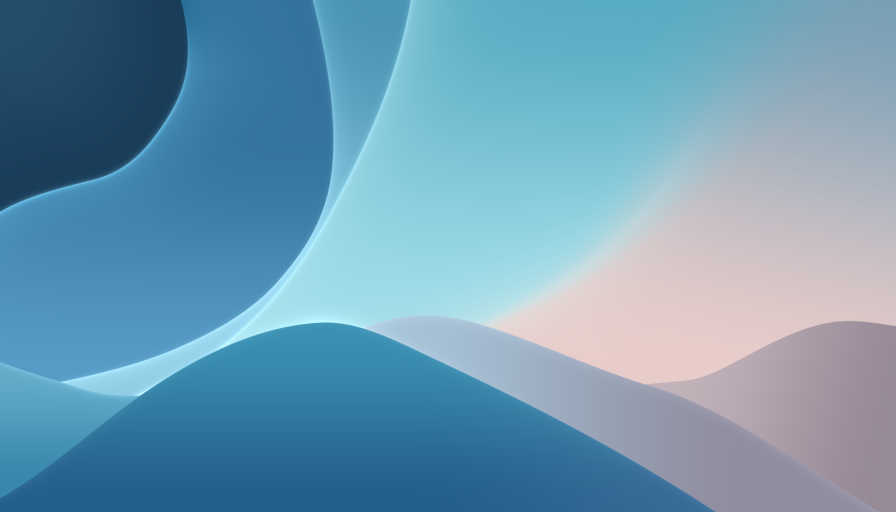
Write a WebGL 1 fragment shader that draws this background.

```glsl
precision highp float;
// Flowing folds of blue silk sweep over a teal and rose sky, above soft hills.
// Every outline is a smooth cubic path: the folds run along a diagonal axis,
// the hills along x. Each layer is shaded by its distance to these outlines.

uniform vec2 u_resolution;

// Signed distance from (t, v) to a cubic path with straight ends;
// nodes hold position, value, slope.
float path(float t, float v, vec3 a, vec3 b, vec3 c, vec3 d, vec3 e) {
  vec3 m = t < b.x ? a : t < c.x ? b : t < d.x ? c : d;
  vec3 n = t < b.x ? b : t < c.x ? c : t < d.x ? d : e;
  float w = n.x - m.x;
  float s = clamp((t - m.x) / w, 0.0, 1.0);
  float rise = n.y - m.y;
  float p = m.z * w - rise;
  float q = rise - n.z * w;
  float value = m.y + rise * s + s * (1.0 - s) * (p * (1.0 - s) + q * s);
  float slope = (rise + p * (1.0 - s) * (1.0 - 3.0 * s) + q * s * (2.0 - 3.0 * s)) / w;
  value += slope * (t - m.x - s * w);
  return (v - value) / sqrt(1.0 + slope * slope);
}

// Smooth coverage of the side where d is positive.
float cover(float d) {
  float edge = 0.8 / u_resolution.y;
  return smoothstep(-edge, edge, d);
}

// Light that fades away on both sides of an outline.
float glow(float d, float width) {
  return exp(-abs(d) / width);
}

void main() {
  vec2 p = gl_FragCoord.xy / u_resolution * vec2(1.745, 1.0);
  float u = (p.x + p.y) * 0.7071;
  float v = (p.y - p.x) * 0.7071;

  // Outlines of the folds, positive on the upper left.
  float shade = path(u, v, vec3(0.414, 0.414, -0.25), vec3(0.587, 0.33, -0.6),
    vec3(0.76, 0.31, 0.2), vec3(0.956, 0.458, 1.7), vec3(1.1, 0.7, 1.7));
  float fold = path(u, v, vec3(0.269, 0.092, -0.65), vec3(0.466, -0.016, -0.4),
    vec3(0.707, -0.064, 0.08), vec3(0.884, -0.016, 0.57), vec3(1.138, 0.276, 1.65));
  float ridge = path(u, v, vec3(0.466, -0.062, -0.3), vec3(0.643, -0.082, 0.02),
    vec3(0.9, -0.032, 0.32), vec3(1.273, 0.141, 0.7), vec3(1.5, 0.3, 0.7));
  float dawn = path(u, v, vec3(0.8, -0.36, -0.4), vec3(1.2, -0.475, -0.05),
    vec3(1.75, -0.36, 0.37), vec3(1.9, -0.3, 0.4), vec3(2.1, -0.22, 0.4));

  // Outlines of the hills, positive below the crest.
  float farHill = -path(p.x, p.y, vec3(1.2, 0.24, 0.2), vec3(1.33, 0.256, 0.08),
    vec3(1.46, 0.308, 0.53), vec3(1.648, 0.373, 0.02), vec3(1.745, 0.363, -0.15));
  float midHill = -path(p.x, p.y, vec3(0.68, 0.35, 0.36), vec3(0.818, 0.384, 0.03),
    vec3(1.0, 0.345, -0.36), vec3(1.27, 0.245, -0.3), vec3(1.705, 0.005, -0.6));
  float leftHill = -path(p.x, p.y, vec3(0.0, 0.293, -0.38), vec3(0.114, 0.255, -0.3),
    vec3(0.193, 0.232, -0.2), vec3(0.268, 0.227, 0.0), vec3(0.4, 0.2, -0.6));
  float frontHill = -path(p.x, p.y, vec3(0.0, 0.027, 0.55), vec3(0.273, 0.227, 0.7),
    vec3(0.625, 0.37, 0.05), vec3(0.85, 0.297, -0.47), vec3(1.386, 0.005, -0.66));

  // Sky: teal meets rose along an arc that blurs with height.
  vec3 teal = mix(vec3(0.62, 0.86, 0.91), vec3(0.34, 0.67, 0.76), smoothstep(0.35, 1.05, p.y));
  vec3 rose = mix(vec3(0.91, 0.8, 0.79), vec3(0.46, 0.62, 0.71),
    smoothstep(0.25, 1.15, p.y + (p.x - 1.4) * 0.2));
  float blur = mix(0.015, 0.22, smoothstep(0.33, 1.0, p.y));
  vec3 color = mix(rose, teal, smoothstep(-blur, blur, dawn));
  float low = 1.0 - smoothstep(0.35, 0.85, p.y);
  color = mix(color, vec3(0.88, 0.93, 0.92), 0.55 * low * glow(dawn, 0.05));
  color = mix(color, vec3(0.7, 0.9, 0.94), 0.45 * glow(ridge, 0.07));

  // Pale band between the ridge and the fold.
  vec3 band = mix(vec3(0.55, 0.79, 0.88), vec3(0.29, 0.58, 0.7), smoothstep(0.35, 1.0, p.y));
  band += 0.08 * glow(fold, 0.025);
  color = mix(color, band, cover(ridge));
  color += 0.1 * glow(ridge, 0.004);

  // Broad blue fold, lit beside the dark one.
  vec3 blue = mix(vec3(0.34, 0.61, 0.77), vec3(0.2, 0.45, 0.61), smoothstep(0.25, 0.75, p.y));
  blue += vec3(0.07, 0.1, 0.1) * glow(shade, 0.06);
  blue -= 0.12 * glow(shade, 0.04) * smoothstep(0.85, 1.0, p.y);
  color = mix(color, blue, cover(fold));
  color += 0.08 * glow(fold, 0.0035);

  // Dark fold in the upper corner.
  vec3 dark = mix(vec3(0.1, 0.24, 0.35), vec3(0.14, 0.3, 0.42), smoothstep(0.0, 0.35, shade));
  color = mix(color, dark, cover(shade));
  color += vec3(0.17, 0.25, 0.26) * glow(shade, 0.0035) * (1.0 - smoothstep(0.75, 1.0, p.y));

  // Hazy hills on the right.
  vec3 haze = mix(vec3(0.76, 0.7, 0.73), vec3(0.59, 0.54, 0.59),
    smoothstep(1.3, 1.8, p.x + 0.25 * (0.3 - p.y)));
  color = mix(color, haze, cover(farHill));
  vec3 lilac = mix(vec3(0.65, 0.76, 0.84), vec3(0.56, 0.55, 0.62), smoothstep(0.75, 1.5, p.x));
  lilac += 0.05 * glow(midHill, 0.01);
  color = mix(color, lilac, cover(midHill));

  // Blue hills on the left and in front.
  vec3 lagoon = mix(vec3(0.22, 0.53, 0.67), vec3(0.38, 0.67, 0.78), smoothstep(0.05, 0.28, p.y));
  lagoon += 0.1 * glow(leftHill, 0.006);
  color = mix(color, lagoon, cover(leftHill));
  color += 0.15 * low * glow(frontHill, 0.012) * glow(p.x - 0.62, 0.15);
  vec3 deep = mix(vec3(0.14, 0.37, 0.54), vec3(0.23, 0.56, 0.69), smoothstep(0.0, 0.36, p.y));
  deep += vec3(0.08, 0.05, 0.05) * smoothstep(0.8, 1.4, p.x);
  deep += 0.04 * glow(frontHill, 0.008);
  color = mix(color, deep, cover(frontHill));

  gl_FragColor = vec4(color, 1.0);
}
```
